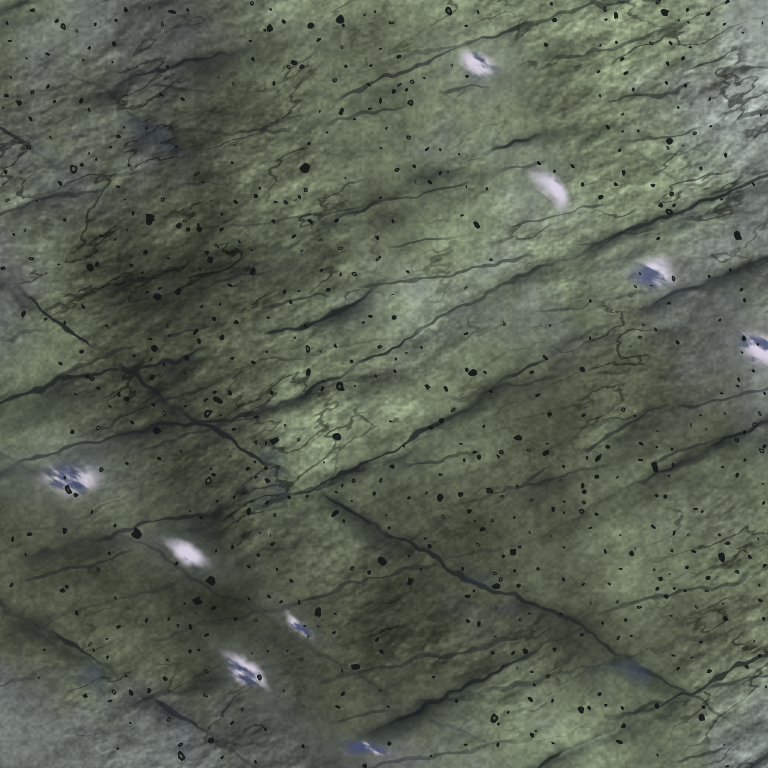
A Shadertoy shader for this texture:

```glsl
// Green mineral slab under a microscope: crossing cleavage cracks, dark specks and pale hazy chips.

const vec3 OLIVE = vec3(0.385, 0.420, 0.340);
const vec3 SLATE = vec3(0.395, 0.410, 0.430);
const vec3 CRACK_DARK = vec3(0.115, 0.135, 0.140);
const vec3 SPECK_DARK = vec3(0.070, 0.090, 0.090);
const vec3 LAVENDER = vec3(0.860, 0.830, 0.900);
const vec3 FRINGE_BLUE = vec3(0.240, 0.270, 0.500);
const float RISING = 0.43;
const float FALLING = -0.54;

float hash(vec2 p) {
    return fract(sin(dot(p, vec2(127.1, 311.7))) * 43758.5453);
}

float noise(vec2 p) {
    vec2 i = floor(p), f = fract(p);
    f = f * f * (3.0 - 2.0 * f);
    return mix(mix(hash(i), hash(i + vec2(1, 0)), f.x),
               mix(hash(i + vec2(0, 1)), hash(i + vec2(1, 1)), f.x), f.y);
}

float fbm(vec2 p) {
    float sum = 0.0, amp = 0.5;
    for (int i = 0; i < 5; i++) {
        sum += amp * noise(p);
        p = mat2(1.6, 1.2, -1.2, 1.6) * p + 7.3;
        amp *= 0.5;
    }
    return sum;
}

// Coordinates along (x) and across (y) a direction
vec2 alongAxis(vec2 p, float angle) {
    float c = cos(angle), s = sin(angle);
    return vec2(c * p.x + s * p.y, c * p.y - s * p.x);
}

// Light from one side on a bumpy surface
float emboss(vec2 p, vec2 scale, vec2 shift) {
    return fbm(p * scale) - fbm((p + shift) * scale);
}

// Broken parallel cracks: x = sharp line, y = ragged one-sided shadow
vec2 cracks(vec2 p, float angle, float spacing, float seed, float soft) {
    vec2 q = alongAxis(p, angle);
    q.y += 0.09 * (noise(p * 2.3 + seed) - 0.5) + 0.024 * (fbm(p * 15.0 + seed) - 0.5);
    q.y += 0.007 * (noise(p * 70.0 + seed) - 0.5);
    float row = floor(q.y / spacing);
    float ragged = smoothstep(0.28, 0.68, fbm(q * vec2(14.0, 42.0) + seed));
    vec2 result = vec2(0.0);
    for (int k = -1; k <= 1; k++) {
        float id = row + float(k);
        float centre = (id + 0.5 + 0.6 * (hash(vec2(id, seed)) - 0.5)) * spacing;
        float d = q.y - centre;
        float present = smoothstep(0.30, 0.66, noise(vec2(q.x * 3.6 + seed, id * 7.31)));
        float gaps = smoothstep(0.30, 0.60, noise(vec2(q.x * 19.0, id * 3.7 + seed)));
        float width = 0.0022 * noise(vec2(q.x * 60.0, id * 5.3));
        float line = gaps * (1.0 - smoothstep(width, width + 0.0012 + soft, abs(d)));
        float shadow = ragged * exp(-abs(d) / (d > 0.0 ? 0.008 : 0.030));
        result = max(result, present * vec2(line, shadow));
    }
    return result;
}

// Scattered rounded grains: x = dark body, y = translucent core
vec2 specks(vec2 p, float cells, float radius, float density, float soft) {
    vec2 cell = floor(p * cells), result = vec2(0.0);
    for (int j = -1; j <= 1; j++)
    for (int i = -1; i <= 1; i++) {
        vec2 id = cell + vec2(i, j);
        if (hash(id + cells) > density * (0.1 + 1.8 * noise(id * 6.0 / cells))) continue;
        vec2 centre = id + 0.1 + 0.8 * vec2(hash(id + 3.1), hash(id + 8.7));
        vec2 v = alongAxis(p - centre / cells, 6.28 * hash(id + 5.3));
        v.y *= 1.0 + 0.9 * hash(id + 1.9);
        float size = radius * mix(0.45, 1.0, hash(id + 6.1));
        float d = length(v) - size * (0.7 + 0.6 * noise(v / size * 1.1 + id * 3.0));
        float body = 1.0 - smoothstep(-soft, soft, d);
        float core = 1.0 - smoothstep(-soft, soft, d + size * 0.6);
        result = max(result, vec2(body, core * step(hash(id + 4.4), 0.25)));
    }
    return result;
}

// Out-of-focus pale chips: x = glowing body, y = wide veil
vec2 chips(vec2 p) {
    vec2 result = vec2(0.0);
    vec2 warp = vec2(fbm(p * 14.0), fbm(p * 14.0 + 40.0)) - 0.5;
    for (int i = 0; i < 9; i++) {
        float n = float(i);
        vec2 centre = vec2(fract(0.38 + n * 0.618), fract(0.18 + n * 0.367));
        vec2 v = alongAxis(p - centre, FALLING + 0.9 * (hash(vec2(n, 2.0)) - 0.3)) + 0.06 * warp;
        float size = mix(0.030, 0.058, hash(vec2(n, 9.0)));
        float d = length(v * vec2(1.0, mix(1.3, 3.2, hash(vec2(n, 5.0))))) / size;
        result = max(result, vec2(1.0 - smoothstep(0.25, 1.1, d), exp(-d * d * 0.28)));
    }
    return result;
}

void mainImage(out vec4 fragColor, in vec2 fragCoord) {
    vec2 p = fragCoord / iResolution.xy;
    float soft = max(0.0009, 0.6 / iResolution.y);

    // Mottled body, greyer and paler towards the rim
    float rim = smoothstep(0.28, 0.75, length(p - vec2(0.46, 0.52)));
    float veil = smoothstep(0.48, 0.75, fbm(p * 5.0 + 21.0) + 0.15 * rim);
    vec3 color = mix(OLIVE, SLATE, 0.65 * veil);
    color *= 1.0 + 1.5 * (fbm(p * 4.5 + 3.0) - 0.48) + 0.16 * rim;

    // Wrinkles: stretched ridges, small crumples and grain
    vec2 grain = alongAxis(p, RISING) + 0.03 * noise(p * 9.0);
    float rough = smoothstep(0.38, 0.64, fbm(p * 6.0 + 50.0) + 0.08 * rim);
    float ridges = emboss(grain, vec2(12.0, 30.0), vec2(0.002, -0.004));
    float crumple = emboss(p, vec2(34.0, 44.0), vec2(0.0025, -0.003));
    color *= 1.0 + ridges * mix(0.5, 1.8, rough) + crumple * mix(0.35, 1.5, rough);
    color *= 1.0 + 0.20 * (noise(p * 260.0) - 0.5) + 0.16 * (noise(p * 120.0) - 0.5);

    // Thin curly hairlines where the surface is rough
    float contour = abs(fbm(grain * vec2(13.0, 34.0) + 70.0) - 0.5);
    float curl = (1.0 - smoothstep(0.004, 0.035, contour)) * smoothstep(0.45, 0.7, noise(p * 16.0));
    color *= 1.0 - 0.42 * curl * mix(0.3, 1.0, rough);

    // Two crossing families of cracks plus faint hairlines
    vec2 rising = cracks(p, RISING, 0.115, 4.0, soft);
    vec2 falling = cracks(p, FALLING, 0.150, 17.0, soft);
    vec2 hair = cracks(p, RISING - 0.2, 0.065, 31.0, soft);
    falling *= mix(1.0, 0.2, smoothstep(0.7, 1.25, p.x + p.y));
    float shade = max(0.95 * rising.y, 0.90 * falling.y);
    color = mix(color, CRACK_DARK, shade * (0.55 + 0.45 * noise(p * 22.0)));
    color = mix(color, CRACK_DARK, max(max(0.75 * rising.x, 0.85 * falling.x), 0.5 * hair.x));
    float fringe = falling.y * smoothstep(0.62, 0.85, noise(p * 17.0 + 9.0));
    color = mix(color, FRINGE_BLUE, 0.5 * fringe);

    // Pale chips with broken blue edges
    vec2 chip = chips(p);
    color = mix(color, SLATE * 1.25, 0.35 * chip.y);
    float broken = smoothstep(0.30, 0.50, fbm(alongAxis(p, FALLING) * vec2(28.0, 70.0)));
    color = mix(color, FRINGE_BLUE, 0.6 * chip.x * (1.0 - broken));
    color = mix(color, LAVENDER, 0.95 * chip.x * broken);

    // Fine and coarse grains on top
    vec2 speck = max(specks(p, 44.0, 0.0036, 0.32, soft), specks(p, 19.0, 0.0066, 0.26, soft));
    color = mix(color, SPECK_DARK, 0.92 * speck.x);
    color = mix(color, OLIVE, 0.75 * speck.y);

    fragColor = vec4(clamp(color, 0.0, 1.0), 1.0);
}
```
